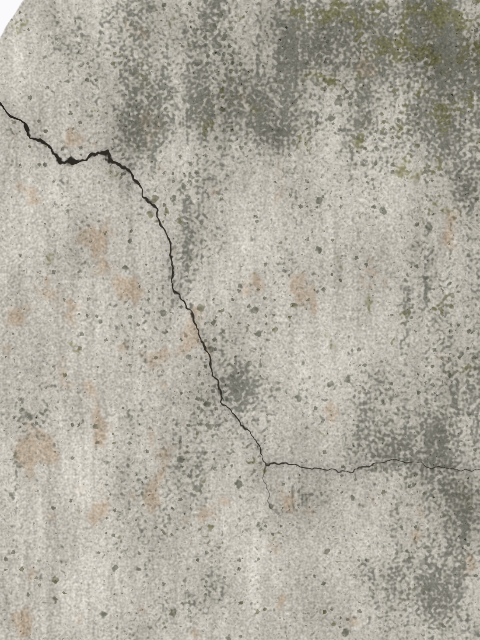
A WebGL 1 fragment shader for this texture:

```glsl
precision highp float;
// Weathered concrete wall with stains, lichen spots, ochre patches and a long crack.
uniform vec2 u_resolution;

const vec3 CONCRETE = vec3(0.768, 0.750, 0.712);
const vec3 STAIN = vec3(0.355, 0.355, 0.315);
const vec3 OCHRE = vec3(0.70, 0.61, 0.51);
const vec3 MOSS = vec3(0.41, 0.40, 0.24);
const vec3 LICHEN = vec3(0.36, 0.365, 0.32);
const vec3 CRACK = vec3(0.14, 0.13, 0.11);
const vec3 SKY = vec3(0.98, 0.98, 0.99);
const float GRAIN = 0.19;
const float STREAKS = 0.10;
const float MOTTLE = 0.10;
const float STAIN_STRENGTH = 0.82;
const float OCHRE_STRENGTH = 0.55;
const float MOSS_STRENGTH = 0.6;

vec2 hash2(vec2 cell) {
  vec3 h = fract(cell.xyx * vec3(0.1031, 0.1030, 0.0973));
  h += dot(h, h.yzx + 33.33);
  return fract((h.xx + h.yz) * h.zy);
}

float corner(vec2 cell, vec2 offset) {
  return dot(hash2(cell) * 2.0 - 1.0, offset);
}

// Gradient noise, centred on zero
float noise(vec2 p) {
  vec2 i = floor(p), f = fract(p), e = vec2(1.0, 0.0);
  vec2 u = f * f * f * (f * (f * 6.0 - 15.0) + 10.0);
  float low = mix(corner(i, f), corner(i + e, f - e), u.x);
  float high = mix(corner(i + e.yx, f - e.yx), corner(i + 1.0, f - 1.0), u.x);
  return mix(low, high, u.y);
}

float fbm(vec2 p) {
  float sum = 0.0, gain = 1.0;
  for (int i = 0; i < 4; i++) {
    sum += gain * noise(p);
    p = mat2(1.6, 1.2, -1.2, 1.6) * p + 17.3;
    gain *= 0.5;
  }
  return sum;
}

vec2 wobble(vec2 p) {
  return vec2(noise(p), noise(p + 31.7));
}

// Soft elliptical region
float region(vec2 p, vec2 centre, vec2 radius) {
  vec2 q = (p - centre) / radius;
  return exp(-dot(q, q));
}

// One random ragged dot per cell, present with the given density
float spots(vec2 p, float density) {
  vec2 cell = floor(p);
  vec2 place = hash2(cell + 5.0), kind = hash2(cell + 71.0);
  float radius = mix(0.10, 0.27, kind.y);
  float d = length(fract(p) - mix(vec2(0.3), vec2(0.7), place));
  d += 0.22 * noise(p * 4.0);
  return step(kind.x, density) * (1.0 - smoothstep(radius - 0.08, radius + 0.06, d));
}

// Height of the crack: flat, then a steep fall, then flat again
float crackHeight(float x) {
  return mix(1.01, 0.36, smoothstep(0.22, 0.58, x)) + 0.09 * exp(-14.0 * x);
}

float crackDistance(vec2 p) {
  const float STEP = 0.004;
  float slope = (crackHeight(p.x + STEP) - crackHeight(p.x - STEP)) / (2.0 * STEP);
  return abs(p.y - crackHeight(p.x)) / sqrt(1.0 + slope * slope);
}

void main() {
  vec2 p = gl_FragCoord.xy / u_resolution.x;
  float pixel = 1.0 / u_resolution.x;

  // Bare surface: fine grain, vertical streaks, broad mottling
  float fine = noise(p * 187.0), coarse = noise(p * 101.0 + 9.0);
  float streak = noise(p * vec2(42.0, 5.0)) + 0.7 * noise(p * vec2(105.0, 14.0) + 3.0);
  float tone = GRAIN * (fine + 0.7 * coarse) + STREAKS * streak;
  tone += MOTTLE * fbm(p * vec2(7.0, 4.5));
  vec3 color = CONCRETE + tone;

  // Ochre patches, mostly at the lower left
  float speckle = 0.35 * noise(p * 58.0) + 0.7 * noise(p * 137.0 + 4.0) + 0.5 * coarse + 0.55 * fine;
  float ochreBias = 0.33 * region(p, vec2(0.12, 0.52), vec2(0.3, 0.45))
                  + 0.17 * region(p, vec2(0.66, 0.8), vec2(0.16, 0.3));
  float ochreField = fbm(p * vec2(11.0, 9.0) + 40.0) + 0.12 * speckle;
  float ochre = smoothstep(0.0, 0.25, ochreField + ochreBias - 0.38);
  color = mix(color, OCHRE + tone, OCHRE_STRENGTH * ochre);

  // Dark stains, broken into sharp specks by the grain
  float damp = 0.62 * region(p, vec2(0.87, 1.25), vec2(0.36, 0.25))
             + 0.45 * region(p, vec2(0.38, 1.17), vec2(0.28, 0.22))
             + 0.38 * region(p, vec2(1.0, 0.75), vec2(0.2, 0.6))
             + 0.60 * region(p, vec2(0.84, 0.41), vec2(0.12, 0.1))
             + 0.38 * region(p, vec2(0.95, 0.08), vec2(0.2, 0.25))
             + 0.32 * region(p, vec2(0.43, 0.5), vec2(0.13, 0.5));
  float blotch = 0.72 * fbm(p * vec2(9.0, 5.0) + 12.0) + 0.4 * streak;
  float stain = smoothstep(0.15, 0.95, damp + blotch + speckle);
  color = mix(color, STAIN + 0.6 * tone, STAIN_STRENGTH * stain);

  // Olive moss towards the upper right
  float mossBias = 0.5 * region(p, vec2(0.95, 1.3), vec2(0.35, 0.28))
                 + 0.2 * region(p, vec2(0.95, 0.8), vec2(0.2, 0.4));
  float moss = smoothstep(0.0, 0.4, fbm(p * 15.0 + 80.0) + mossBias + 0.5 * speckle - 0.46);
  color = mix(color, MOSS + tone, MOSS_STRENGTH * moss);

  // Clustered lichen spots in two sizes, and pinpoint pits
  float cluster = smoothstep(-0.1, 0.35, noise(p * 8.0 + 6.0));
  float density = 0.03 + (0.12 + 1.1 * damp) * cluster;
  vec2 tilted = mat2(0.8, 0.6, -0.6, 0.8) * p;
  float lichen = max(spots(tilted * 33.0 + 50.0, 0.6 * density), spots(p * 57.0, density));
  vec3 lichenColor = mix(LICHEN, MOSS, smoothstep(0.0, 0.3, noise(p * 11.0)) * 0.6);
  color = mix(color, lichenColor + tone, lichen * clamp(0.65 + 0.6 * speckle, 0.0, 0.9));
  color -= 0.2 * smoothstep(0.38, 0.55, noise(p * 150.0 + 20.0));

  // Jagged crack of uneven width, narrowing to the right, with a faint side branch
  vec2 q = p + 0.05 * wobble(p * 7.0) + 0.018 * wobble(p * 23.0);
  q += 0.007 * wobble(p * 61.0) + 0.003 * wobble(p * 140.0);
  float d = crackDistance(q);
  float halfWidth = mix(0.0023, 0.0006, smoothstep(0.05, 0.75, p.x));
  halfWidth *= 1.0 + 1.3 * noise(p * 37.0 + 8.0);
  float crack = 1.0 - smoothstep(halfWidth - 0.5 * pixel, halfWidth + 0.8 * pixel, d);
  float branch = 1.0 - smoothstep(0.0, 0.0006 + pixel, abs(q.x - 0.565));
  branch *= smoothstep(0.25, 0.29, q.y) * (1.0 - smoothstep(0.36, 0.38, q.y));
  color *= 1.0 - 0.08 * exp(-d / 0.01);
  color = mix(color, CRACK, max(crack * mix(0.97, 0.7, p.x), 0.4 * branch));

  // Bright gap beyond the cut upper left corner
  float beyond = dot(p - vec2(0.0, 1.255), vec2(-0.847, 0.532)) + 0.006 * noise(p * 40.0);
  color = mix(color, SKY, smoothstep(-pixel, pixel, beyond));

  gl_FragColor = vec4(clamp(color, 0.0, 1.0), 1.0);
}
```
